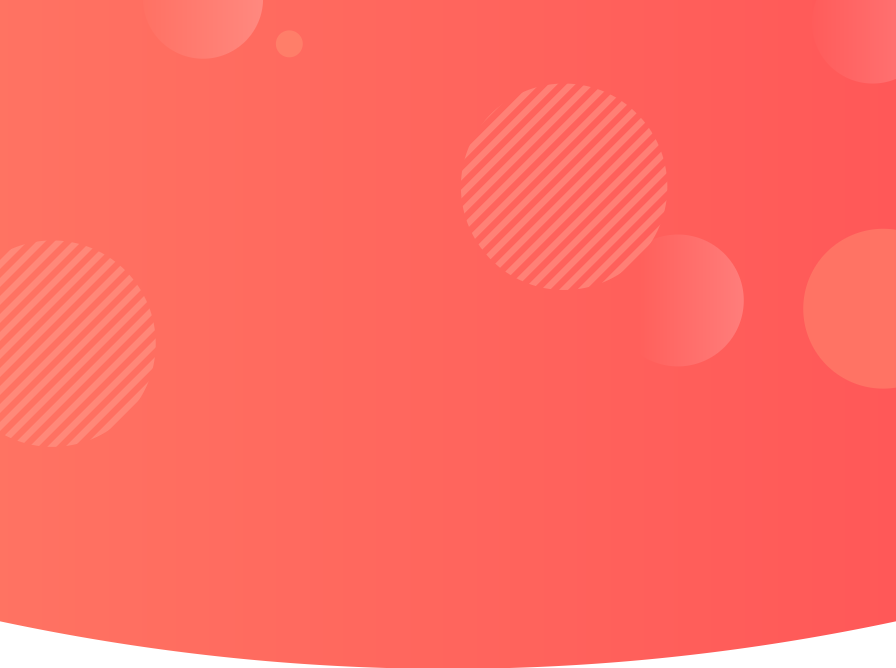
Write a Shadertoy shader that draws this background.

```glsl
// Coral banner with a shallow white bowl along its lower edge, and pale discs on top.
// Discs are distance functions with a flat, striped or left-to-right fading tint.
// Lengths are in canvas widths, measured from the lower left corner.

float pixel;

// Smooth coverage of the region where the distance is negative
float cover(float dist) {
    return clamp(0.5 - dist / pixel, 0.0, 1.0);
}

float disc(vec2 p, vec2 center, float radius) {
    return cover(length(p - center) - radius);
}

// Disc whose opacity grows from the left rim (or a later start) to the right rim
float fadingDisc(vec2 p, vec2 center, float radius, float start) {
    float along = (p.x - center.x) / radius;
    return disc(p, center, radius) * clamp((along - start) / (1.0 - start), 0.0, 1.0);
}

// Disc filled with rising diagonal bands
float stripedDisc(vec2 p, vec2 center, float radius) {
    vec2 q = p - center;
    float period = 0.0201;
    float diagonal = q.x - q.y;
    float fromBand = abs(fract(diagonal / period - 0.19) - 0.5) * period;
    float band = cover((fromBand - 0.25 * period) * 0.7071);
    return disc(p, center, radius) * band;
}

void mainImage(out vec4 fragColor, in vec2 fragCoord) {
    pixel = 1.0 / iResolution.x;
    vec2 p = fragCoord * pixel;
    vec3 white = vec3(1.0);
    vec3 peach = vec3(1.0, 0.51, 0.42);

    // Coral gradient
    vec3 color = mix(vec3(1.0, 0.45, 0.385), vec3(1.0, 0.345, 0.345), p.x);

    // Fading discs
    color = mix(color, white, 0.20 * fadingDisc(p, vec2(0.2266, 0.747), 0.067, -1.2));
    color = mix(color, white, 0.20 * fadingDisc(p, vec2(0.974, 0.720), 0.0677, -1.1));
    color = mix(color, white, 0.20 * fadingDisc(p, vec2(0.7565, 0.4102), 0.0736, -0.6));

    // Flat discs
    color = mix(color, peach, 0.85 * disc(p, vec2(0.3229, 0.6966), 0.015));
    color = mix(color, peach, 0.63 * disc(p, vec2(0.9857, 0.401), 0.0892));

    // Striped discs
    vec3 stripeTint = vec3(1.0, 0.64, 0.58);
    color = mix(color, stripeTint, 0.46 * stripedDisc(p, vec2(0.6296, 0.5371), 0.1152));
    color = mix(color, stripeTint, 0.46 * stripedDisc(p, vec2(0.0586, 0.362), 0.1152));

    // White bowl under a parabola
    float side = 2.0 * p.x - 1.0;
    color = mix(color, white, cover(p.y - 0.0531 * side * side + 0.001));

    fragColor = vec4(color, 1.0);
}
```
